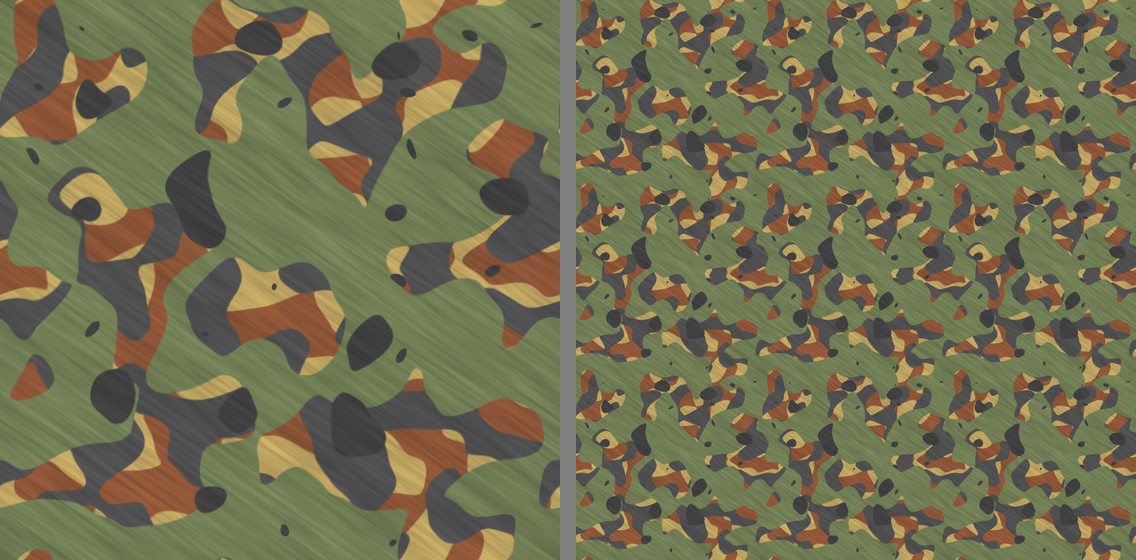
Left, the tile; right, the same tile 3 across and 3 down.
A three.js fragment shader for this pattern:

```glsl
// Woodland camouflage cloth: smooth blobs of charcoal, tan and rust on green.
// Each layer thresholds a sum of random sines with whole wave numbers, so it
// tiles; scattered flecks and a slanted, wrapped thread grain go on top.
varying vec2 vUv;

const float TAU = 6.28318;

float hash(vec2 n) {
  return fract(sin(dot(n, vec2(12.99, 78.23))) * 43758.5);
}

// Unit-variance random waves: x is the value, yz its gradient.
vec3 waves(vec2 p, float seed, float lowFreq, float highFreq) {
  vec3 sum = vec3(0.0);
  for (int i = 0; i < 20; i++) {
    float n = float(i);
    float angle = 0.5 * TAU * (n + hash(vec2(n, seed))) / 20.0;
    float freq = mix(lowFreq, highFreq, hash(vec2(n, seed + 3.7)));
    vec2 k = floor(freq * vec2(cos(angle), sin(angle)) + 0.5);
    float phase = TAU * (dot(k, p) + hash(vec2(n, seed + 8.3)));
    sum += vec3(sin(phase), TAU * k * cos(phase));
  }
  return sum / sqrt(10.0);
}

// Soft-edged region where the waves rise above a level.
float region(vec3 field, float level) {
  float dist = (field.x - level) / max(length(field.yz), 7.0);
  return smoothstep(-0.0022, 0.0022, dist);
}

// Small tilted ellipses, present in a few cells of a wrapping grid.
float flecks(vec2 p) {
  vec2 cell = mod(floor(p * 9.0), 9.0);
  vec2 center = 0.3 + 0.4 * vec2(hash(cell + 2.1), hash(cell + 5.4));
  vec2 d = fract(p * 9.0) - center;
  float a = TAU * hash(cell + 7.9);
  d = vec2(d.x * cos(a) + d.y * sin(a), d.y * cos(a) - d.x * sin(a));
  d.y *= 1.2 + 1.3 * hash(cell + 4.6);
  float radius = 0.05 + 0.13 * hash(cell + 1.3);
  float present = step(0.82, hash(cell + 9.2));
  return present * (1.0 - smoothstep(-0.02, 0.02, length(d) - radius));
}

// Value noise on a sheared lattice; cells stretch down to the right.
float grain(vec2 p, vec2 count) {
  vec2 q = count * vec2(2.0 * p.x + 3.0 * p.y, p.x + p.y);
  vec2 i = floor(q);
  vec2 f = fract(q);
  f = f * f * (3.0 - 2.0 * f);
  float a = hash(mod(i, count));
  float b = hash(mod(i + vec2(1.0, 0.0), count));
  float c = hash(mod(i + vec2(0.0, 1.0), count));
  float d = hash(mod(i + vec2(1.0, 1.0), count));
  return mix(mix(a, b, f.x), mix(c, d, f.x), f.y) - 0.5;
}

void main() {
  // Bend the outlines a little
  vec2 p = vUv;
  p += 0.006 * sin(TAU * (vec2(5.0, -6.0) * vUv.yx + vec2(3.0, 4.0) * vUv));
  p += 0.003 * sin(TAU * (vec2(11.0, 9.0) * vUv.yx - vec2(7.0, 8.0) * vUv) + 1.3);

  // Tan and rust share patches inside the charcoal shapes
  vec3 green = vec3(0.44, 0.49, 0.33);
  vec3 charcoal = vec3(0.31, 0.31, 0.315);
  vec3 darkCharcoal = vec3(0.25, 0.25, 0.255);
  vec3 tan_ = vec3(0.735, 0.635, 0.375);
  vec3 rust = vec3(0.55, 0.33, 0.215);
  vec3 accent = mix(tan_, rust, region(waves(p, 21.0, 4.0, 9.0), 0.0));
  vec3 shape = mix(charcoal, accent, region(waves(p, 34.0, 4.0, 9.0), 0.0));
  vec3 color = mix(green, shape, region(waves(p, 5.0, 2.0, 6.8), 0.06));

  // Darker patches and flecks lie over everything
  float dark = region(waves(p, 47.0, 2.0, 7.0), 1.55);
  color = mix(color, darkCharcoal, max(dark, flecks(p)));

  // Slanted threads and faint broad wear
  float cloth = 0.15 * grain(vUv, vec2(40.0, 45.0));
  cloth += 0.11 * grain(vUv, vec2(83.0, 76.0));
  cloth += 0.07 * grain(vUv, vec2(9.0, 13.0));
  gl_FragColor = vec4(color * (1.0 + cloth), 1.0);
}
```
